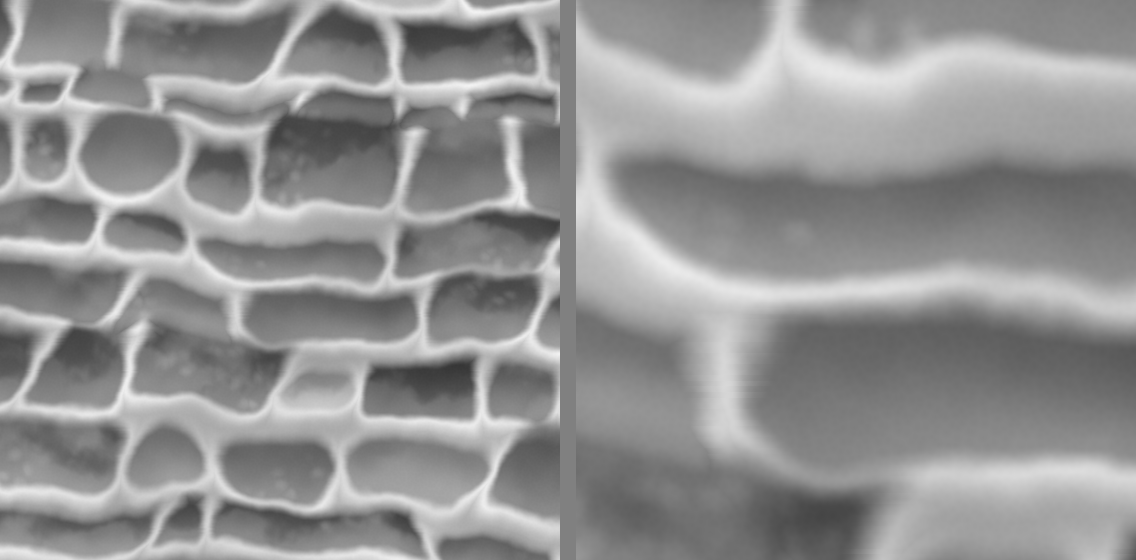
Left, the full canvas; right, a detail of the centre.
This texture is drawn by a Shadertoy shader. Its source:

```glsl
// Electron-micrograph view of cut plant tissue: rows of slanted, rounded hollow
// cells between bright walls. Jittered box distances give cavities and glowing
// rims; layered sines bend the tissue and cellular noise adds crumbs and grain.

float hash(vec2 p) {
    p = fract(p * vec2(0.1031, 0.1137) + 0.317);
    p += dot(p, p.yx + 33.33);
    return fract((p.x + p.y) * p.x * 7.31);
}

// Layered sines, roughly -1 to 1
float waves(vec2 p) {
    float sum = 0.0, amp = 0.55;
    for (int i = 0; i < 4; i++) {
        sum += amp * sin(p.x + 1.6 * sin(p.y + float(i)));
        p = mat2(0.8, -0.6, 0.6, 0.8) * p * 1.9 + 2.3;
        amp *= 0.52;
    }
    return sum;
}

// Cellular noise: distance to the nearest scattered point
float cellular(vec2 p) {
    vec2 id = floor(p), f = fract(p);
    float nearest = 2.0;
    for (int y = -1; y <= 1; y++)
    for (int x = -1; x <= 1; x++) {
        vec2 o = vec2(x, y), k = id + o;
        vec2 point = o + vec2(hash(k), hash(k + 51.7));
        nearest = min(nearest, length(point - f));
    }
    return nearest;
}

// Height of the lower border of a row
float rowEdge(float row) {
    return (row + 0.55 * (hash(vec2(row, 7.0)) - 0.5)) / 7.7;
}

float rowPitch(float row) {
    return mix(0.15, 0.29, hash(vec2(row, 19.0)));
}

// Position of a side wall at height y above the row centre
float sideEdge(float i, float row, float y) {
    float jitter = 0.85 * (hash(vec2(i, row + 3.0)) - 0.5);
    float slant = mix(-0.2, 0.65, hash(vec2(i + 40.0, row)));
    return (i + jitter + hash(vec2(row, 31.0))) * rowPitch(row) + slant * y;
}

void mainImage(out vec4 fragColor, in vec2 fragCoord) {
    vec2 uv = fragCoord / iResolution.y;

    // Tilted, bent tissue with ragged edges and slight scan-line wobble
    vec2 p = uv + vec2(0.0, 0.05 * uv.x);
    p += vec2(0.020 * waves(uv * 7.0), 0.026 * waves(uv.yx * vec2(4.0, 7.0) + 4.0));
    p += 0.006 * vec2(waves(uv * 27.0 + 2.0), waves(uv * 25.0 + 9.0));
    p.x += 0.001 * (hash(vec2(floor(uv.y * 300.0), 5.0)) - 0.5);

    float mottle = waves(uv * 17.0 + 5.0);
    float ragged = waves(uv * 30.0 + 1.0);
    float cover = 0.0, shadeSum = 0.0, glow = 0.0;

    for (int j = -1; j <= 1; j++) {
        float row = floor(p.y * 7.7) + float(j);
        float low = rowEdge(row), high = rowEdge(row + 1.0);
        float y = p.y - 0.5 * (low + high);
        float first = floor(p.x / rowPitch(row) - hash(vec2(row, 31.0)));

        for (int i = -2; i <= 2; i++) {
            vec2 id = vec2(first + float(i), row);
            float tone = hash(id + 11.0), kind = hash(id + 83.0);

            // Rounded box between slanted side walls; a few break into the row above
            float left = sideEdge(id.x, row, y) + 0.007;
            float right = sideEdge(id.x + 1.0, row, y) - 0.007;
            float shift = 0.016 * (hash(id + 29.0) - 0.5);
            float bottom = low + 0.008 + 0.010 * hash(id + 23.0) + shift;
            float top = high - 0.002 - 0.022 * kind * kind + shift;
            top += 0.035 * step(0.82, hash(id + 47.0));
            vec2 centre = 0.5 * vec2(left + right, bottom + top);
            vec2 halfSize = max(0.5 * vec2(right - left, top - bottom), 0.008);
            float small = min(halfSize.x, halfSize.y);
            float radius = small * mix(0.3, 1.0, tone * tone);
            vec2 q = abs(p - centre) - halfSize + radius;
            float d = length(max(q, 0.0)) + min(max(q.x, q.y), 0.0) - radius;

            // Soft lower lip, hazier upper edge
            float v = (p.y - bottom) / (top - bottom);
            float haze = min(mix(0.012, 0.034, smoothstep(0.4, 1.0, v)), small);
            float mask = 1.0 - smoothstep(-haze, 0.008, d);

            // Cavity floor: dark under the top edge, some torn or filled
            float shade = mix(0.53, 0.345, smoothstep(0.0, 0.8, v));
            shade += 0.12 * (tone - 0.5) + 0.14 * smoothstep(0.78, 0.92, kind);
            float tear = smoothstep(-0.16, 0.16, v - 0.5 - 0.25 * ragged - 0.15 * mottle);
            shade += 0.09 * (0.5 - tear) * step(0.5, hash(id + 67.0));

            cover += mask;
            shadeSum += mask * shade;
            float under = 1.0 - smoothstep(0.3, 1.15, v);
            float outside = max(d, 0.0);
            glow = max(glow, under * exp(-outside * outside / 0.0004));
        }
    }

    // Pale walls, brightest along the lips and side walls
    float drift = waves(uv * 8.0 + 7.0);
    float wall = 0.68 + 0.06 * drift + (0.21 + 0.06 * mottle) * glow;
    float cavity = shadeSum / max(cover, 0.001) + 0.03 * mottle;

    // Soft crumbs lying in patches on the cavity floors
    float crumb = 1.0 - smoothstep(0.05, 0.45, cellular(uv * 27.0 + 0.2 * ragged));
    cavity += 0.08 * crumb * smoothstep(0.3, 0.8, waves(uv * 11.0 + 3.0));

    // Pale tissue clouds partly fill some cavities
    float cloud = smoothstep(0.35, 0.85, waves(uv * vec2(8.0, 11.0) + 13.0) + 0.15 * ragged);
    cavity = mix(cavity, 0.62, 0.5 * cloud);

    float grey = mix(wall, cavity, min(cover, 1.0));
    grey += 0.014 * (cellular(uv * 190.0) - 0.5);
    fragColor = vec4(vec3(clamp(grey, 0.0, 0.96)), 1.0);
}
```
